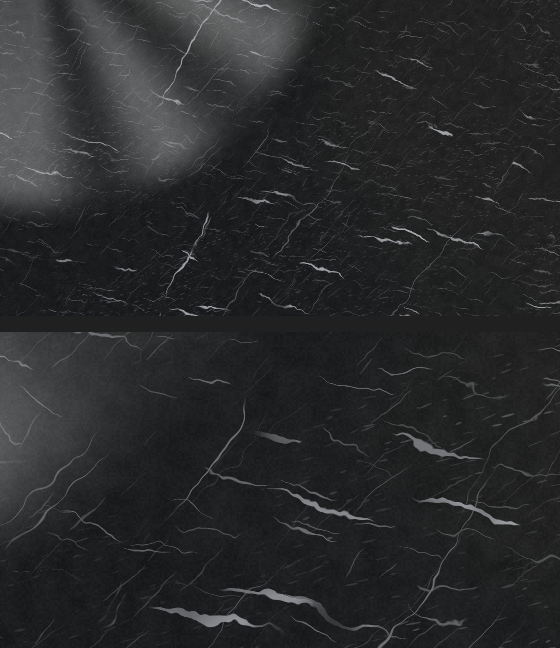
Top: the whole. Bottom: its middle third, enlarged.
This texture is drawn by a WebGL 1 fragment shader. Its source:

```glsl
precision highp float;
// Black marble with pale veins, lit from the upper left by a fan of soft beams.
// Veins, flecks and dust are tapered strokes scattered over rotated jittered grids
// and bent by value noise; the light is a disc modulated by angle.
uniform vec2 u_resolution;

vec2 hash2(vec2 p) {
  vec3 v = fract(p.xyx * vec3(0.1031, 0.1030, 0.0973));
  v += dot(v, v.yzx + 33.33);
  return fract((v.xx + v.yz) * v.zy);
}

float noise(vec2 p) {
  vec2 cell = floor(p);
  vec2 f = fract(p);
  f = f * f * (3.0 - 2.0 * f);
  float low = mix(hash2(cell).x, hash2(cell + vec2(1.0, 0.0)).x, f.x);
  float high = mix(hash2(cell + vec2(0.0, 1.0)).x, hash2(cell + 1.0).x, f.x);
  return mix(low, high, f.y);
}

float fbm(vec2 p) {
  float sum = 0.0;
  float amplitude = 0.53;
  for (int i = 0; i < 4; i++) {
    sum += amplitude * noise(p);
    p = p * 2.13 + 11.7;
    amplitude *= 0.5;
  }
  return sum;
}

vec2 bend(vec2 p, float frequency, float amount) {
  vec2 q = p * frequency;
  return p + amount * (vec2(fbm(q), fbm(q + 37.0)) - 0.5);
}

// Coverage of tapered strokes, one per grid cell, running along the given angle.
float strokes(vec2 p, float angle, vec2 cell, float halfWidth, float density, float seed) {
  float c = cos(angle);
  float s = sin(angle);
  vec2 q = vec2(c * p.x + s * p.y, c * p.y - s * p.x);
  float pixel = 1.0 / u_resolution.y;
  float swell = mix(0.35, 1.3, noise(q * 45.0 + seed));
  float coverage = 0.0;
  for (int j = -1; j <= 1; j++) {
    for (int i = -1; i <= 1; i++) {
      vec2 id = floor(q / cell) + vec2(float(i), float(j));
      vec2 place = hash2(id + seed);
      vec2 shape = hash2(id + seed + 71.0);
      vec2 chance = hash2(id + seed + 143.0);
      vec2 d = q - (id + place) * cell;
      d.y -= (shape.x - 0.5) * 0.3 * d.x;
      float taper = max(0.0, 1.0 - abs(d.x) / (cell.x * mix(0.2, 0.8, shape.y)));
      float width = halfWidth * mix(0.35, 1.0, chance.y) * swell * sqrt(taper);
      float ink = clamp(0.5 + (width - abs(d.y)) / pixel, 0.0, 1.0);
      ink *= smoothstep(0.0, 0.25, taper) * step(chance.x, density);
      coverage = max(coverage, ink * mix(0.5, 1.0, chance.y));
    }
  }
  return coverage;
}

// Fan of beams: a soft-edged disc around the lamp, brighter along some angles.
float beams(vec2 p) {
  vec2 ray = p - vec2(0.116, 1.255);
  float radius = length(ray);
  float angle = max(atan(ray.x, -ray.y), -0.02);
  float fan = 0.5 + 0.5 * cos((angle + 0.02) * 11.4);
  float disc = 1.0 - smoothstep(0.83, 0.98, radius);
  float reach = mix(0.6, 1.0, smoothstep(0.1, 0.7, radius));
  return disc * reach * mix(0.24, 1.0, fan);
}

vec3 stone(vec2 p) {
  float cloud = fbm(p * 2.3 + 5.0);
  float warmth = smoothstep(0.3, 1.2, p.x * 0.7 + p.y * 0.3 + cloud - 0.5);
  vec3 color = mix(vec3(0.102, 0.108, 0.116), vec3(0.134, 0.135, 0.134), warmth);
  float mottling = fbm(p * 55.0) - 0.5;
  float grain = hash2(floor(p * 432.0)).x - 0.5;
  return color + 0.045 * mottling + 0.026 * grain;
}

void main() {
  vec2 p = gl_FragCoord.xy / u_resolution.y;
  float patches = fbm(p * 4.0 + 19.0);
  float breaks = fbm(p * 13.0 + 3.0);

  // Steep veins: a few strong ones and many faint hairlines.
  vec2 longBend = bend(p, 9.0, 0.065);
  float mainVein = strokes(longBend, 1.0, vec2(0.62, 0.24), 0.0030, 0.55, 11.0);
  mainVein *= smoothstep(0.26, 0.52, breaks);
  float hairline = strokes(longBend, 0.88, vec2(0.32, 0.085), 0.0012, 0.6, 27.0);
  hairline *= smoothstep(0.30, 0.65, breaks);

  // Pale flecks sloping gently down to the right.
  vec2 fleckBend = bend(p, 17.0, 0.045);
  float fleck = strokes(fleckBend, -0.28, vec2(0.125, 0.085), 0.0046, 0.42, 43.0);
  fleck *= smoothstep(0.36, 0.56, patches);
  float splinter = strokes(fleckBend, -0.22, vec2(0.060, 0.030), 0.0014, 0.36, 59.0);
  float scratch = strokes(bend(p, 20.0, 0.02), 0.75, vec2(0.05, 0.028), 0.0009, 0.3, 83.0);

  // Dust gathered in patches.
  float dust = strokes(p, 0.3, vec2(0.012, 0.012), 0.0013, 0.30, 97.0);
  dust *= smoothstep(0.32, 0.75, patches);

  float veins = max(max(mainVein * 0.95, fleck), hairline * 0.50);
  veins = max(veins, max(splinter * 0.52, scratch * 0.32));
  veins = max(veins, dust * 0.40);

  float light = beams(p);
  vec3 color = stone(p) + vec3(0.272, 0.272, 0.270) * light;
  vec3 veinColor = vec3(0.66, 0.67, 0.69) + 0.06 * light;
  gl_FragColor = vec4(mix(color, veinColor, veins), 1.0);
}
```
